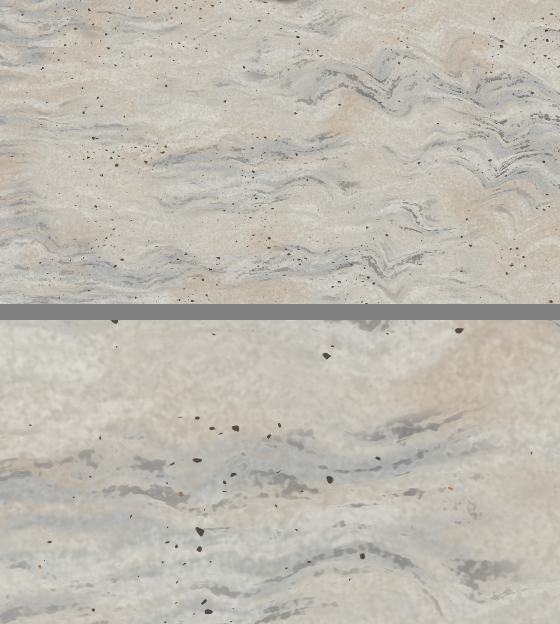
Top, the full canvas; bottom, a detail of the centre.
Give the GLSL for this texture, as a Shadertoy shader.

```glsl
// Polished cream granite with folded grey layers, peach stains and dark mineral specks.
#define CREAM vec3(0.795, 0.777, 0.73)
#define PALE vec3(0.835, 0.83, 0.80)
#define GREY vec3(0.675, 0.685, 0.68)
#define PEACH vec3(0.765, 0.695, 0.62)
#define CHARCOAL vec3(0.38, 0.38, 0.38)
#define SPECK vec3(0.22, 0.18, 0.16)
#define RUST vec3(0.62, 0.42, 0.30)
#define FOLD_HEIGHT 0.06
#define LAYER_DENSITY 62.0
#define SPECK_CELLS 60.0
#define GRAIN 0.11

float hash(vec2 p) {
    vec3 q = fract(vec3(p.xyx) * 0.1031);
    q += dot(q, q.yzx + 33.33);
    return fract((q.x + q.y) * q.z);
}

float noise(vec2 p) {
    vec2 cell = floor(p), f = fract(p);
    f = f * f * (3.0 - 2.0 * f);
    float low = mix(hash(cell), hash(cell + vec2(1, 0)), f.x);
    float high = mix(hash(cell + vec2(0, 1)), hash(cell + vec2(1, 1)), f.x);
    return mix(low, high, f.y);
}

float layeredNoise(vec2 p) {
    float sum = 0.0, weight = 0.53;
    for (int i = 0; i < 4; i++) {
        sum += weight * noise(p);
        p = p * 2.03 + 17.3;
        weight *= 0.5;
    }
    return sum;
}

// Height within the rock layers: rounded arches, steeper towards the upper right.
float foldedHeight(vec2 p, float strength) {
    float drift = layeredNoise(p * vec2(2.0, 2.6) + 4.0) - 0.5;
    float phase = p.x * 8.5 + 1.8 * sin(p.y * 7.0 + 0.8) + 5.0 * drift;
    float wave = sin(phase);
    float arch = sqrt(wave * wave + 0.03) - 0.65;
    float ripple = sin(p.x * 25.0 + p.y * 13.0 + 8.0 * drift);
    float wobble = noise(p * 17.0) + 0.4 * noise(p * 41.0) - 0.7;
    return p.y - FOLD_HEIGHT * strength * arch + 0.13 * drift
         + 0.006 * ripple + 0.018 * wobble;
}

// Scattered cellular specks: x is coverage, y marks the rusty ones.
vec2 specks(vec2 p, float pixel) {
    vec2 ragged = p + 0.005 * (vec2(noise(p * 170.0), noise(p * 170.0 + 50.0)) - 0.5);
    vec2 cell = floor(ragged * SPECK_CELLS);
    vec2 result = vec2(0.0);
    for (int y = -1; y <= 1; y++)
    for (int x = -1; x <= 1; x++) {
        vec2 id = cell + vec2(x, y);
        vec2 centre = (id + vec2(hash(id + 3.1), hash(id + 71.7))) / SPECK_CELLS;
        float cluster = smoothstep(0.52, 0.78, layeredNoise(centre * 6.0 + 31.0));
        float present = step(hash(id + 19.0), 0.04 + 0.45 * cluster);
        float size = hash(id + 43.0);
        float radius = 0.0008 + 0.0032 * size * size * size;
        float edge = length((ragged - centre) * vec2(0.8, 1.0)) - radius;
        float cover = present * (1.0 - smoothstep(-0.6 * pixel, 0.6 * pixel, edge));
        if (cover > result.x) result = vec2(cover, step(0.95, hash(id + 97.0)));
    }
    return result;
}

void mainImage(out vec4 fragColor, in vec2 fragCoord) {
    float pixel = 1.0 / iResolution.y;
    vec2 p = fragCoord * pixel;
    float aspect = iResolution.x * pixel;

    // Crystalline grain on a turned grid, which also frays the streaks
    vec2 turned = mat2(0.8, 0.6, -0.6, 0.8) * p;
    float crystals = noise(turned * 140.0 + 5.0) - 0.5;
    float powder = noise(turned.yx * 250.0 + 9.0) - 0.5;
    float fray = crystals + 0.8 * powder;

    // Layer coordinates and broad zones
    float strength = 0.3 + 0.9 * smoothstep(0.25, 0.8, p.x / aspect + 0.25 * (p.y - 0.5));
    float height = foldedHeight(p, strength);
    float greyField = layeredNoise(vec2(p.x * 3.0, height * 8.5) + 11.0);
    float greyZone = smoothstep(0.36, 0.68, greyField + 0.05 * fray);
    float peachZone = smoothstep(0.42, 0.72, layeredNoise(p * vec2(4.5, 6.0) + 23.0));

    // Fine streaks running along the layers
    float streak = layeredNoise(vec2(p.x * 9.0, height * LAYER_DENSITY)) + 0.14 * fray;
    float thread = layeredNoise(vec2(p.x * 14.0, height * LAYER_DENSITY * 1.4) + 57.0);
    float vein = layeredNoise(vec2(p.x * 6.0, height * 34.0) + 83.0) + 0.08 * fray;

    vec3 colour = mix(CREAM, PEACH, 0.6 * peachZone);
    float greyStreak = smoothstep(0.32, 0.66, streak);
    colour = mix(colour, GREY, 0.10 * greyStreak + greyZone * (0.12 + 0.62 * greyStreak));
    colour = mix(colour, PALE, 0.6 * smoothstep(0.50, 0.72, vein));
    float darkThread = smoothstep(0.56, 0.78, thread + 0.28 * fray);
    colour = mix(colour, CHARCOAL, darkThread * (0.06 + greyZone * (0.22 + 0.36 * strength)));
    colour += GRAIN * (0.5 * crystals + 0.6 * powder);

    // Mineral specks
    vec2 mineral = specks(p, pixel);
    colour = mix(colour, mix(SPECK, RUST, mineral.y), 0.8 * mineral.x);

    // Brown smudge at the top edge
    vec2 smudge = (p - vec2(0.5 * aspect, 1.01)) / vec2(0.09, 0.03);
    float stain = 1.0 - smoothstep(0.2, 1.0, length(smudge) + 0.5 * (noise(p * 40.0) - 0.5));
    colour = mix(colour, SPECK, 0.65 * stain);

    fragColor = vec4(clamp(colour, 0.0, 1.0), 1.0);
}
```
